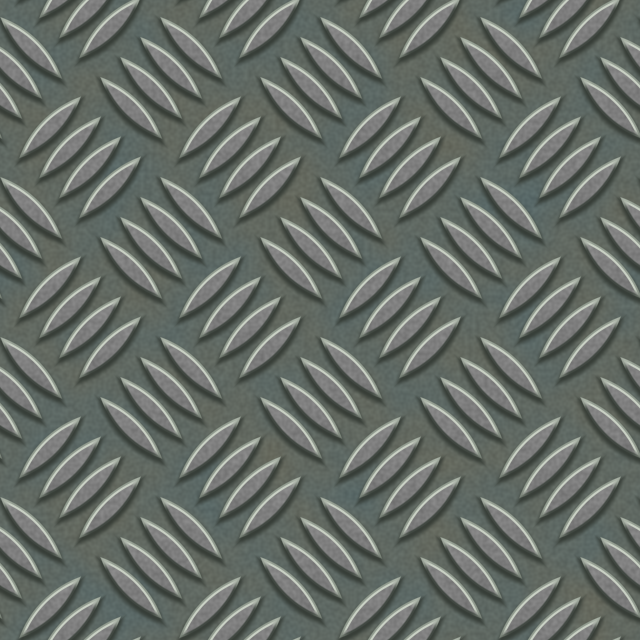
Reproduce this texture procedurally as a three.js fragment shader.

```glsl
varying vec2 vUv;

const float REPEATS = 4.0;
const float BARS = 4.0;
const float BAR_STEP = 0.125;
const vec2 BAR_HALF = vec2(0.062, 0.272);   // half width, half length
const float EDGE = 0.005;

const vec3 BASE = vec3(0.375, 0.41, 0.385);
const vec3 SHADOW = vec3(0.19, 0.215, 0.19);
const vec3 PLATEAU = vec3(0.495, 0.495, 0.495);
const vec3 RIM = vec3(0.57, 0.61, 0.56);
const vec3 HIGHLIGHT = vec3(0.79, 0.82, 0.77);

vec2 hashGradient(vec2 cell) {
  float h = fract(sin(dot(cell, vec2(127.1, 311.7))) * 43758.5);
  return vec2(cos(6.2832 * h), sin(6.2832 * h));
}

float cornerNoise(vec2 cell, vec2 corner, vec2 f, float period) {
  return dot(hashGradient(mod(cell + corner, period)), f - corner);
}

// Gradient noise that wraps after a whole number of cells
float wrapNoise(vec2 uv, float period) {
  vec2 p = uv * period;
  vec2 cell = floor(p);
  vec2 f = p - cell;
  vec2 w = f * f * f * (f * (f * 6.0 - 15.0) + 10.0);
  float lower = mix(cornerNoise(cell, vec2(0.0, 0.0), f, period),
                    cornerNoise(cell, vec2(1.0, 0.0), f, period), w.x);
  float upper = mix(cornerNoise(cell, vec2(0.0, 1.0), f, period),
                    cornerNoise(cell, vec2(1.0, 1.0), f, period), w.x);
  return mix(lower, upper, w.y);
}

// Lens made of two arcs, pointed along y
float lensDistance(vec2 p, vec2 halfSize) {
  float radius = dot(halfSize, halfSize) / (2.0 * halfSize.x);
  return length(vec2(abs(p.x) + radius - halfSize.x, p.y)) - radius;
}

float band(float x, float center, float halfWidth) {
  return 1.0 - smoothstep(0.2 * halfWidth, halfWidth, abs(x - center));
}

// Raised bar: x points to the lit side, y to the upper tip
vec3 addBar(vec3 color, vec2 p, vec2 halfSize, float grain) {
  // Soft shadow falling downwards
  float shadowDistance = lensDistance(p + vec2(0.017, 0.015), halfSize);
  color = mix(color, SHADOW, 0.85 * (1.0 - smoothstep(-0.012, 0.032, shadowDistance)));

  // Bevel, flat top and bright crest
  float depth = -lensDistance(p, halfSize);
  float lit = smoothstep(-0.012, 0.012, p.x);
  vec3 face = mix(mix(SHADOW, BASE, 0.35), RIM, lit);
  vec3 top = PLATEAU * (1.0 + 0.25 * p.y + 0.12 * grain);
  face = mix(face, top, smoothstep(0.007, 0.02, depth));
  face = mix(face, HIGHLIGHT, lit * band(depth, 0.018, 0.011));

  // Upper tip catches the light, lower tip fades into the plate
  face = mix(face, mix(RIM, HIGHLIGHT, 0.55), 0.8 * smoothstep(0.18, 0.24, p.y));
  face = mix(face, RIM * 0.85, 0.6 * smoothstep(0.19, 0.25, -p.y));
  return mix(color, face, smoothstep(-EDGE, EDGE, depth));
}

// Row of parallel bars; lean is 1 for rising, -1 for falling
vec3 addGroup(vec3 color, vec2 tile, vec2 center, float lean, float grain) {
  vec2 along = vec2(lean, 1.0) * 0.7071;
  vec2 across = vec2(-lean, 1.0) * 0.7071;
  for (float i = 0.0; i < BARS; i += 1.0) {
    float slot = (i - 0.5 * (BARS - 1.0)) * BAR_STEP;
    vec2 q = tile - center - slot * vec2(-lean, 1.0);
    q -= floor(q + 0.5);
    color = addBar(color, vec2(dot(q, across), dot(q, along)), BAR_HALF, grain);
  }
  return color;
}

void main() {
  // Grainy plate with faint tint drift
  float grain = wrapNoise(vUv, 160.0) + 0.6 * wrapNoise(vUv, 72.0);
  float tint = wrapNoise(vUv, 8.0) + 0.5 * wrapNoise(vUv, 20.0);
  vec3 color = BASE * (1.0 + 0.1 * grain);
  color += tint * vec3(-0.035, 0.0, 0.03);

  // Two crossed groups in every tile
  vec2 tile = fract(vUv * REPEATS);
  color = addGroup(color, tile, vec2(0.008, 0.513), -1.0, grain);
  color = addGroup(color, tile, vec2(0.5, 0.016), 1.0, grain);

  gl_FragColor = vec4(color, 1.0);
}
```
